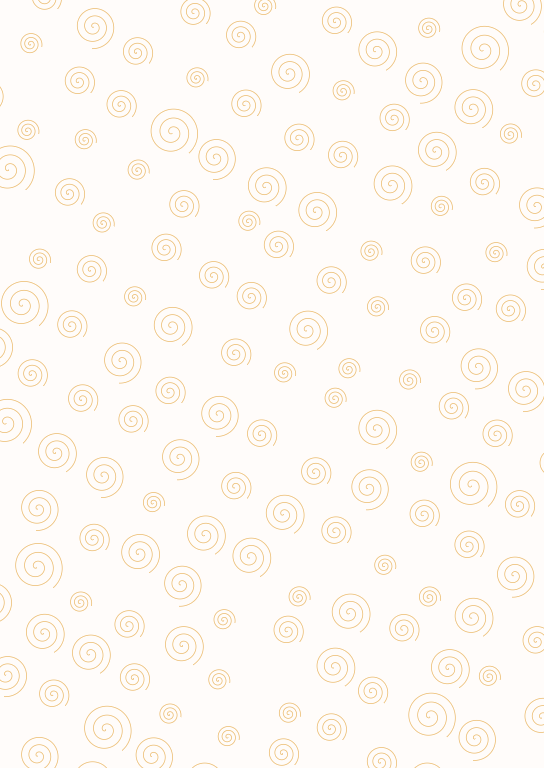
This pattern is drawn by a Shadertoy shader. Its source:

```glsl
// Scattered thin golden spirals in four sizes on a warm white ground

float hash(vec2 p) {
    return fract(sin(dot(p, vec2(127.1, 311.7))) * 43758.5453);
}

// Distance to a three-turn spiral that opens clockwise and ends at angle tail
float spiralDistance(vec2 p, float radius, float tail) {
    float pitch = radius / 3.0;
    float rho = length(p) + 1e-6;
    float phase = fract((atan(p.y, p.x) - tail) / 6.2831853);
    float winding = rho / pitch + phase;
    float arm = clamp(floor(winding + 0.5), 1.0, 3.0);
    float slope = pitch / (6.2831853 * rho);
    return abs(winding - arm) * pitch / sqrt(1.0 + slope * slope);
}

// Share of a pixel covered by a line of the given width
float lineCoverage(float dist, float width, float pixel) {
    float near = max(dist - 0.5 * pixel, -0.5 * width);
    float far = min(dist + 0.5 * pixel, 0.5 * width);
    return clamp((far - near) / pixel, 0.0, 1.0);
}

// Radius and tail angle of a spiral, chosen by a random number
vec2 spiralKind(float pick) {
    if (pick < 0.24) return vec2(0.0152, -0.26);
    if (pick < 0.57) return vec2(0.0217, -0.75);
    if (pick < 0.73) return vec2(0.0286, -1.08);
    if (pick < 0.89) return vec2(0.0286, -1.67);
    return vec2(0.0348, -0.90);
}

void mainImage(out vec4 fragColor, in vec2 fragCoord) {
    vec2 uv = fragCoord / iResolution.y;

    // Tilted grid whose rows slide by random amounts
    float cellSize = 0.0725;
    mat2 tilt = mat2(cos(0.5), sin(0.5), -sin(0.5), cos(0.5));
    vec2 grid = tilt * uv / cellSize + 20.0;
    grid.x += hash(vec2(floor(grid.y), 4.0));
    vec2 cell = floor(grid);

    // One spiral per cell, moved only as far as its size allows
    vec2 kind = spiralKind(hash(cell));
    vec2 jitter = vec2(hash(cell + 17.3), hash(cell + 41.9)) * 2.0 - 1.0;
    vec2 center = 0.5 + jitter * 0.9 * (0.5 - kind.x / cellSize);
    vec2 local = transpose(tilt) * (fract(grid) - center) * cellSize;

    // Fine line over the ground
    float dist = spiralDistance(local, kind.x, kind.y);
    float ink = lineCoverage(dist, 0.00098, 1.0 / iResolution.y);
    vec3 ground = vec3(1.0, 0.99, 0.98);
    vec3 gold = vec3(0.92, 0.73, 0.43);
    fragColor = vec4(mix(ground, gold, ink), 1.0);
}
```
